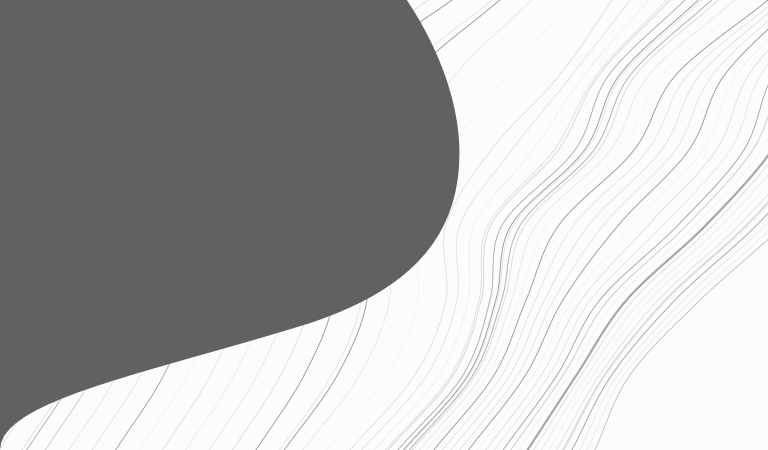
Write a Shadertoy shader that draws this background.

```glsl
// Pale sheet of flowing contour lines, partly covered by a smooth dark grey blob.

// Colours
const vec3 PAPER = vec3(0.988);
const vec3 INK = vec3(0.66);
const vec3 BLOB = vec3(0.38);

// Line look, lengths in canvas heights
const float LINE_WIDTH = 0.0024;
const float LEFT_SPACING = 0.052;
const float FAINT_MIN = 0.08;
const float FAINT_MAX = 0.34;
const float LAST_LINE = 33.0;
const int BLOB_STEPS = 20;

// Guide curves: x at evenly spaced heights, bottom to top
const int GUIDE_COUNT = 6;
const int KNOTS = 7;
const float GUIDES[42] = float[42](
    0.569, 0.676, 0.740, 0.722, 0.722, 0.778, 1.004,
    0.778, 0.922, 0.991, 0.991, 1.091, 1.244, 1.360,
    0.884, 1.029, 1.089, 1.116, 1.278, 1.353, 1.522,
    0.964, 1.098, 1.169, 1.242, 1.409, 1.502, 1.707,
    1.118, 1.238, 1.333, 1.507, 1.653, 1.718, 1.844,
    1.322, 1.400, 1.556, 1.740, 1.889, 2.044, 2.178);

// Number of contour levels between neighbouring guides
const float GAP_LEVELS[5] = float[5](4.0, 4.0, 5.0, 8.0, 12.0);

// Accented contours: level, strength
const int ACCENT_COUNT = 17;
const vec2 ACCENTS[17] = vec2[17](
    vec2(-9.8, 0.8), vec2(-9.0, 0.5), vec2(-6.0, 0.9), vec2(0.0, 1.0),
    vec2(1.2, 1.0), vec2(7.2, 0.4), vec2(8.0, 0.8), vec2(8.8, 1.0),
    vec2(9.6, 0.8), vec2(13.0, 1.0), vec2(17.0, 1.0), vec2(21.0, 0.9),
    vec2(22.0, 0.5), vec2(24.2, 2.0), vec2(28.8, 0.5), vec2(30.0, 0.9),
    vec2(33.0, 0.6));

float hash(float n) {
    return fract(sin(n * 12.9898 + 4.1) * 43758.5);
}

// Catmull-Rom curve through the knots of one guide
float guideX(int guide, float y) {
    float s = clamp(y, 0.0, 1.0) * float(KNOTS - 1);
    int i = min(int(s), KNOTS - 2);
    int k = guide * KNOTS + i;
    float t = s - float(i);
    float b = GUIDES[k];
    float c = GUIDES[k + 1];
    float a = 2.0 * b - c;
    float d = 2.0 * c - b;
    if (i > 0) a = GUIDES[k - 1];
    if (i < KNOTS - 2) d = GUIDES[k + 2];
    return b + 0.5 * t * (c - a + t * (2.0 * a - 5.0 * b + 4.0 * c - d
         + t * (3.0 * (b - c) + d - a)));
}

// Height of the contour field, interpolated between guides
float contourLevel(vec2 p) {
    float left = guideX(0, p.y);
    float level = (p.x - left) / LEFT_SPACING;
    float start = 0.0;
    for (int g = 0; g < GUIDE_COUNT - 1; g++) {
        float right = guideX(g + 1, p.y);
        float t = (p.x - left) / (right - left);
        if (t >= 0.0) level = start + t * GAP_LEVELS[g];
        start += GAP_LEVELS[g];
        left = right;
    }
    return level;
}

// Ink coverage of a line; strength above one widens it
float lineInk(float dist, float strength, float pixel) {
    float width = LINE_WIDTH * max(strength, 1.0);
    float halfWidth = 0.5 * max(width, pixel);
    float edge = smoothstep(halfWidth - 0.5 * pixel, halfWidth + 0.5 * pixel, dist);
    return min(strength, 1.0) * min(width / pixel, 1.0) * (1.0 - edge);
}

vec2 bezier(vec2 a, vec2 b, vec2 c, vec2 d, float t) {
    float s = 1.0 - t;
    return s * s * s * a + 3.0 * s * t * (s * b + t * c) + t * t * t * d;
}

// Signed distance to one edge curve, negative on the blob side
float curveDistance(vec2 p, vec2 a, vec2 b, vec2 c, vec2 d) {
    float best = 1e3;
    vec2 from = a;
    for (int i = 1; i <= BLOB_STEPS; i++) {
        vec2 to = bezier(a, b, c, d, float(i) / float(BLOB_STEPS));
        vec2 e = to - from;
        vec2 q = p - from;
        float dist = length(q - e * clamp(dot(q, e) / dot(e, e), 0.0, 1.0));
        float side = e.x * q.y - e.y * q.x;
        if (dist < abs(best)) best = side < 0.0 ? -dist : dist;
        from = to;
    }
    return best;
}

float nearest(float a, float b) {
    return abs(a) < abs(b) ? a : b;
}

// Blob edge, from the top round the right side to the lower left
float blobDistance(vec2 p) {
    vec2 top = vec2(0.904, 1.0), right = vec2(1.021, 0.66);
    vec2 belly = vec2(0.689, 0.282), tail = vec2(0.0, 0.0);
    float d = curveDistance(p, top, vec2(0.978, 0.889), vec2(1.021, 0.767), right);
    d = nearest(d, curveDistance(p, right, vec2(1.021, 0.456), vec2(0.889, 0.349), belly));
    return nearest(d, curveDistance(p, belly, vec2(0.333, 0.171), vec2(0.0, 0.111), tail));
}

void mainImage(out vec4 fragColor, in vec2 fragCoord) {
    float pixel = 1.0 / iResolution.y;
    vec2 p = fragCoord * pixel;

    // Faint contours on whole levels, then the accented ones
    float level = contourLevel(p);
    float slope = max(length(vec2(dFdx(level), dFdy(level))) / pixel, 1e-3);
    float id = round(level);
    float faint = mix(FAINT_MIN, FAINT_MAX, hash(id)) * step(id, LAST_LINE);
    float ink = lineInk(abs(level - id) / slope, faint, pixel);
    for (int i = 0; i < ACCENT_COUNT; i++) {
        ink = max(ink, lineInk(abs(level - ACCENTS[i].x) / slope, ACCENTS[i].y, pixel));
    }
    vec3 color = mix(PAPER, INK, ink);

    // Dark blob on top
    float cover = clamp(0.5 - blobDistance(p) / pixel, 0.0, 1.0);
    fragColor = vec4(mix(color, BLOB, cover), 1.0);
}
```
